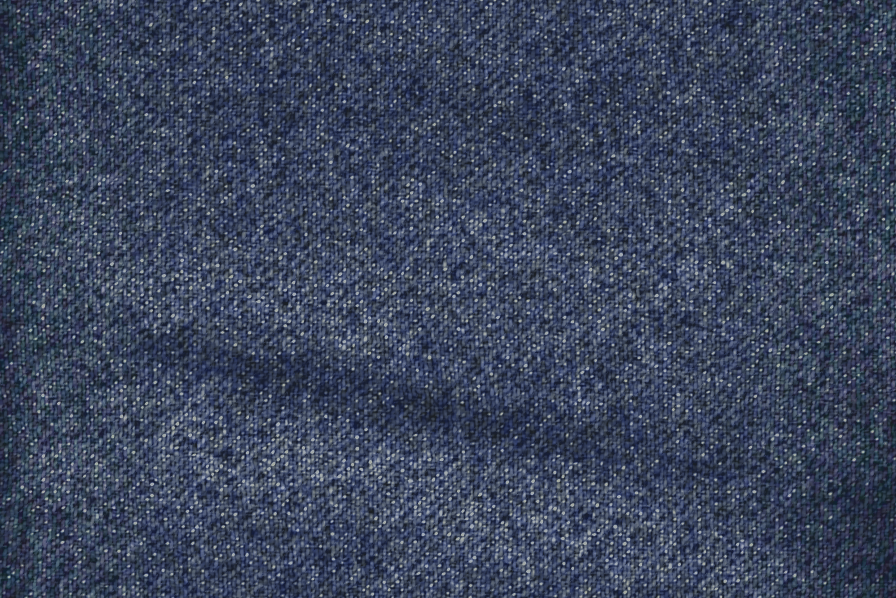
A WebGL 2 fragment shader for this texture:

```glsl
#version 300 es
precision highp float;

uniform vec2 u_resolution;
out vec4 fragColor;

const vec2 THREADS = vec2(138.0, 150.0); // warp and weft threads per canvas height
const float TWILL = 3.0;                 // weft rows between two crossings

float hash(vec2 p, float seed) {
    vec3 q = fract(vec3(p.xyx + seed * 17.13) * vec3(0.1031, 0.1030, 0.0973));
    q += dot(q, q.yzx + 33.33);
    return fract((q.x + q.y) * q.z);
}

float noise(vec2 p, float seed) {
    vec2 cell = floor(p);
    vec2 f = fract(p);
    f = f * f * (3.0 - 2.0 * f);
    float low = mix(hash(cell, seed), hash(cell + vec2(1, 0), seed), f.x);
    float high = mix(hash(cell + vec2(0, 1), seed), hash(cell + vec2(1, 1), seed), f.x);
    return mix(low, high, f.y);
}

float fbm(vec2 p, float seed) {
    float sum = 0.0;
    float weight = 0.5;
    for (int i = 0; i < 4; i++) {
        sum += weight * noise(p, seed + float(i));
        p = p * 2.03 + 7.1;
        weight *= 0.5;
    }
    return sum / 0.9375;
}

float blob(vec2 p, vec2 centre, vec2 radius) {
    vec2 d = (p - centre) / radius;
    return exp(-dot(d, d));
}

// Broad light and shadow of the creased cloth
float drapery(vec2 uv) {
    float d = uv.y - (0.475 - 0.32 * uv.x) + 0.03 * (fbm(uv * 5.0, 3.0) - 0.5);
    float crease = smoothstep(0.05, 0.3, uv.x) * smoothstep(0.95, 0.5, uv.x);
    float light = 1.0 - 0.34 * crease * exp(-d * d / 0.0022);
    light += 0.19 * blob(vec2(uv.x, d), vec2(0.28, 0.12), vec2(0.26, 0.08));
    light += 0.28 * blob(vec2(uv.x, d), vec2(0.58, -0.15), vec2(0.32, 0.09));
    light += 0.13 * blob(uv, vec2(0.22, 0.24), vec2(0.2, 0.1));
    light += 0.08 * blob(uv, vec2(0.6, 0.55), vec2(0.3, 0.15));
    light -= 0.12 * blob(uv, vec2(0.5, 0.82), vec2(0.25, 0.1));
    light -= 0.38 * blob(uv, vec2(1.0, 0.08), vec2(0.12, 0.22));
    light -= 0.28 * smoothstep(0.05, 0.0, uv.x);
    return light - 0.10 * smoothstep(0.3, 0.75, length(uv - 0.5));
}

// Returns thread brightness, pale weft coverage and a random tint
vec3 twill(vec2 p, vec2 threads) {
    vec2 q = p * threads;
    q += 0.36 * vec2(noise(q * 0.6, 31.0), noise(q * 0.6, 32.0)) - 0.18;
    float rib = (q.y - q.x) / TWILL;

    // Warp floats taper at both ends, where the grooves run
    float lean = 0.35 * (fract(rib) - 0.5);
    float column = floor(q.x - lean);
    float x = fract(q.x - lean) - 0.5;
    float s = (q.y - column) / TWILL;
    vec2 warpId = vec2(column, floor(s));
    float along = (fract(s) - 0.5) * 2.0;
    float body = smoothstep(1.15, 0.15, length(vec2(x * 1.3, along)));
    float groove = 0.5 + 0.5 * cos(6.2832 * (rib + 0.17));
    float fibre = noise(q * vec2(1.9, 1.5), 21.0) + noise(q * vec2(0.9, 2.3), 22.0) - 1.0;
    float tone = 0.125 + body * (0.16 + 0.17 * hash(warpId, 1.0));
    tone += 0.21 * fibre - 0.06 * groove;

    // Small weft dot showing through, a little slanted
    float dotColumn = floor(q.x);
    float t = (q.y - dotColumn) / TWILL;
    vec2 weftId = vec2(dotColumn, floor(t + 0.5));
    vec2 d = vec2(fract(q.x) - 0.5, (fract(t + 0.5) - 0.5) * TWILL);
    d.x -= 0.25 * d.y;
    float pale = hash(weftId, 2.0);
    float dotMask = smoothstep(0.66, 0.0, length(d));
    tone += dotMask * (0.12 + 0.72 * pale * pale);
    return vec3(tone, dotMask * pale, hash(warpId, 4.0) - 0.5);
}

vec3 denim(float tone) {
    vec3 c = mix(vec3(0.09, 0.115, 0.19), vec3(0.21, 0.252, 0.36), smoothstep(0.05, 0.27, tone));
    c = mix(c, vec3(0.33, 0.375, 0.47), smoothstep(0.24, 0.38, tone));
    return mix(c, vec3(0.64, 0.67, 0.69), smoothstep(0.37, 0.66, tone));
}

void main() {
    vec2 uv = gl_FragCoord.xy / u_resolution;
    vec2 p = gl_FragCoord.xy / u_resolution.y;

    // Slight waviness of the threads, averaged over four samples
    vec2 bend = 0.014 * vec2(noise(p * 4.0, 5.0), noise(p * 4.0, 6.0));
    vec3 weave = vec3(0.0);
    for (int i = 0; i < 4; i++) {
        vec2 offset = vec2(i % 2, i / 2) * 0.5 - 0.25;
        weave += 0.25 * twill(p + bend + offset / u_resolution.y, THREADS);
    }

    // Worn patches, streaks along the ribs and sparse vertical slubs
    float wear = fbm(p * 24.0, 8.0) - 0.5;
    vec2 q = (p + bend) * THREADS;
    float ribStreak = noise(vec2((q.y - q.x) / TWILL, (q.x + q.y) * 0.09), 11.0) - 0.5;
    float slub = smoothstep(0.86, 1.0, noise(p * vec2(110.0, 9.0), 12.0));
    slub *= smoothstep(0.5, 0.8, noise(p * 9.0, 14.0));
    float light = drapery(uv) + 0.36 * wear + 0.20 * ribStreak;
    float tone = weave.x * light + 0.09 * slub;

    // Blue dye, grey weft and coloured flecks near the sides
    vec3 color = denim(tone);
    float side = smoothstep(0.25, 0.5, abs(uv.x - 0.5));
    float dye = 1.8 * (fbm(p * 110.0, 16.0) - 0.5) + 0.8 * weave.z - 0.4 * weave.y;
    color += dye * vec3(-0.016, -0.006, 0.06);
    color += side * weave.z * vec3(0.06, -0.03, -0.035);
    color += side * vec3(-0.004, 0.003, -0.012);
    fragColor = vec4(clamp(color, 0.0, 1.0), 1.0);
}
```
